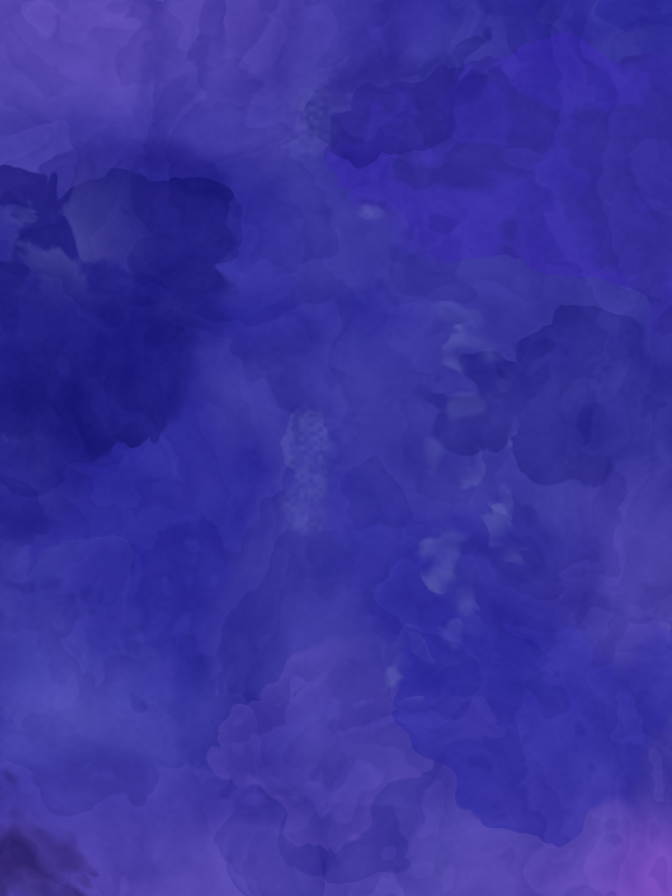
This texture is drawn by a Shadertoy shader. Its source:

```glsl
// Indigo watercolour: a mottled ground under overlapping translucent washes.
// Each wash is a distance field with scalloped edges where pigment gathers;
// terraced noise adds folds, then pale chips and dry-brush speckle.
#define DEEP   vec3(0.115, 0.105, 0.475)
#define INDIGO vec3(0.175, 0.165, 0.60)
#define SLATE  vec3(0.295, 0.29, 0.645)
#define VIOLET vec3(0.235, 0.175, 0.68)
#define LILAC  vec3(0.36, 0.295, 0.70)
#define PALE   vec3(0.42, 0.46, 0.73)
#define ROSE   vec3(0.48, 0.28, 0.74)
#define PLUM   vec3(0.13, 0.09, 0.34)
#define WASHES 24
#define CHIPS  22
#define FOLDS  0.075
#define GRAIN  0.012

float hash(vec2 p) {
    return fract(sin(dot(p, vec2(127.1, 311.7))) * 43758.5453);
}

float noise(vec2 p) {
    vec2 i = floor(p), f = fract(p);
    f = f * f * (3.0 - 2.0 * f);
    return mix(mix(hash(i), hash(i + vec2(1, 0)), f.x),
               mix(hash(i + vec2(0, 1)), hash(i + vec2(1, 1)), f.x), f.y);
}

float fbm(vec2 p) {
    float sum = 0.0, amp = 0.5;
    for (int i = 0; i < 5; i++) {
        sum += amp * noise(p);
        p = mat2(1.6, 1.2, -1.2, 1.6) * p + 9.3;
        amp *= 0.5;
    }
    return sum;
}

// Rounded bumps that meet in creases
float scallops(vec2 p) {
    return abs(2.0 * noise(p * 22.0) - 1.0) + 0.4 * abs(2.0 * noise(p * 58.0) - 1.0);
}

// Terraced noise: each step has one crisp scalloped side and one faded side
float folds(vec2 p, float scale, float steps) {
    float f = fract(steps * (fbm(p * scale) + 0.05 * scallops(p + scale)));
    return f * (1.0 - smoothstep(0.9, 1.0, f)) - 0.45;
}

// Soft elliptical spot
float glow(vec2 p, vec2 centre, vec2 size) {
    vec2 q = (p - centre) / size;
    return exp(-dot(q, q));
}

// Ragged blot: strongest at the rim, thinning to "core" in the middle
float wash(vec2 p, vec2 centre, vec2 size, float seed, float core) {
    float s = min(size.x, size.y);
    float d = (length((p - centre) / size) - 1.0) * s;
    d -= 1.3 * s * (noise(p * 0.75 / s + seed) - 0.5) + 0.5 * s * (noise(p * 2.0 / s + seed) - 0.5);
    d -= min(0.024, 0.4 * s) * (scallops(p + seed) - 0.5);
    float soft = mix(0.002, 0.035, smoothstep(0.4, 0.8, noise(p * 7.0 + seed * 3.0)));
    soft = min(soft, 0.5 * s);
    float rim = exp(min(d, 0.0) / (0.4 * s));
    return (1.0 - smoothstep(-soft, soft, d)) * mix(core, 1.0, rim);
}

void mainImage(out vec4 fragColor, in vec2 fragCoord) {
    vec2 p = fragCoord / iResolution.y;
    vec2 w = p + 0.12 * (vec2(fbm(p * 5.0), fbm(p * 5.0 + 17.0)) - 0.48);
    float mottle = fbm(w * 6.0 + 3.0), blotch = fbm(w * 17.0 + 40.0);

    // Mottled ground and broad tints
    vec3 col = mix(INDIGO, vec3(0.225, 0.215, 0.62), smoothstep(0.35, 0.65, mottle));
    col = mix(col, LILAC, 0.95 * glow(w, vec2(0.12, 1.02), vec2(0.27, 0.16)));
    col = mix(col, LILAC, 0.85 * (1.0 - smoothstep(0.0, 0.27, w.y)));
    col = mix(col, LILAC * 0.95, 0.6 * glow(w, vec2(0.74, 0.34), vec2(0.13, 0.13)));

    // Scattered faint washes, alternately deeper and lighter
    for (int i = 0; i < WASHES; i++) {
        float k = float(i);
        vec2 c = vec2(0.75 * hash(vec2(k, 1.3)), hash(vec2(k, 5.7)));
        vec2 size = 0.03 + 0.08 * vec2(hash(vec2(k, 8.1)), hash(vec2(k, 2.9)));
        vec3 ink = i % 2 == 0 ? mix(DEEP, INDIGO, 0.6) : mix(INDIGO, SLATE, 0.7);
        col = mix(col, ink, 0.38 * wash(w, c, size, k * 7.3, 0.3));
    }

    // Violet cloud with darker dabs, upper right
    float cloud = wash(w, vec2(0.63, 0.78), vec2(0.18, 0.16), 11.0, 0.7);
    col = mix(col, VIOLET, 0.75 * cloud);
    col = mix(col, INDIGO * 0.88, 0.65 * cloud * smoothstep(0.48, 0.6, blotch));
    col = mix(col, DEEP, 0.45 * wash(w, vec2(0.45, 0.90), vec2(0.08, 0.06), 23.0, 0.5));
    col = mix(col, DEEP, 0.42 * wash(w, vec2(0.66, 0.57), vec2(0.13, 0.08), 31.0, 0.6));

    // Dark mass on the left with a smoky hollow
    col = mix(col, DEEP, 0.42 * wash(w, vec2(0.12, 0.68), vec2(0.19, 0.15), 47.0, 0.6));
    col = mix(col, DEEP, 0.85 * wash(w, vec2(0.03, 0.68), vec2(0.19, 0.18), 59.0, 0.55));
    col = mix(col, DEEP, 0.55 * wash(w, vec2(0.0, 0.49), vec2(0.12, 0.08), 61.0, 0.4));
    float hollow = glow(w, vec2(0.07, 0.75), vec2(0.09, 0.06));
    col = mix(col, SLATE * 0.95, 0.85 * hollow * (1.0 - smoothstep(0.46, 0.58, blotch)));

    // Lower folds: mist, lilac puff, indigo overlap and corners
    col = mix(col, SLATE * 1.1, 0.75 * glow(w, vec2(0.10, 0.22), vec2(0.13, 0.07)));
    col = mix(col, LILAC, 0.5 * wash(w, vec2(0.35, 0.17), vec2(0.11, 0.07), 73.0, 0.5));
    col = mix(col, INDIGO * 1.06, 0.7 * wash(w, vec2(0.60, 0.21), vec2(0.14, 0.10), 83.0, 0.7));
    col = mix(col, ROSE, 0.8 * glow(w, vec2(0.76, 0.0), vec2(0.13, 0.07)));
    col = mix(col, PLUM, 0.85 * wash(w, vec2(0.0, 0.05), vec2(0.06, 0.06), 97.0, 0.7));
    col *= 1.0 + FOLDS * vec3(1.7, 1.7, 0.8) * (folds(w, 4.0, 7.0) + 0.6 * folds(w + 5.0, 8.0, 5.0));

    // Pale broken chips strung along a bowed vertical line
    for (int i = 0; i < CHIPS; i++) {
        float k = float(i), t = k / float(CHIPS - 1);
        vec2 c = vec2(0.43 + 0.12 * sin(3.14 * t) + 0.07 * (hash(vec2(k, 3.1)) - 0.5), mix(0.77, 0.21, t));
        vec2 size = mix(vec2(0.008), vec2(0.018, 0.028), hash(vec2(k, 6.6)));
        float chip = wash(w, c, size, k * 5.1, 0.7) * smoothstep(0.25, 0.65, noise(p * 38.0 + k));
        col = mix(col, PALE, (0.12 + 0.35 * hash(vec2(k, 4.4))) * chip);
    }

    // Dry-brush smears with speckle, then paper grain
    float speckle = noise(p * 190.0);
    float smear = wash(p, vec2(0.34, 0.48), vec2(0.022, 0.055), 7.0, 0.8) + glow(w, vec2(0.35, 0.88), vec2(0.03, 0.05));
    col = mix(col, PALE * 0.95, smear * (0.1 + 0.25 * speckle));
    col += GRAIN * (speckle - 0.5) + 0.09 * (blotch - 0.48);
    fragColor = vec4(clamp(col, 0.0, 1.0), 1.0);
}
```
